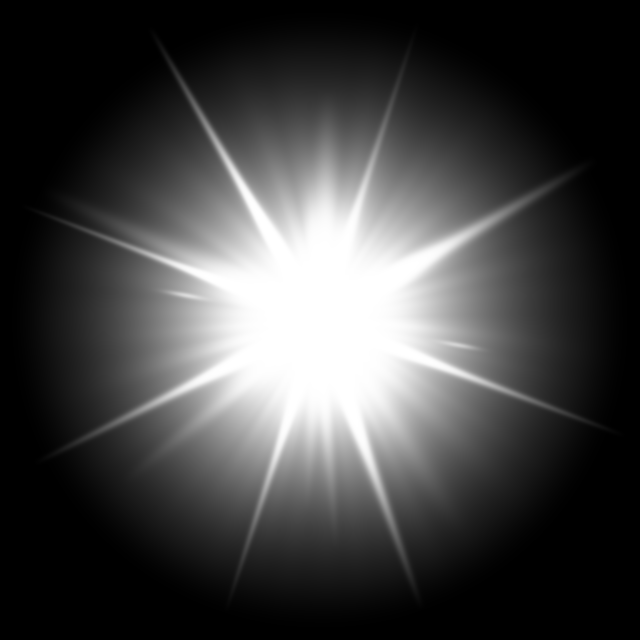
Write a WebGL 1 fragment shader that draws this background.

```glsl
precision highp float;
// Draws a white starburst: a hot core, a soft grey halo and thin tapering rays on black.

uniform vec2 u_resolution;

const float HALO_RADIUS = 0.49;

vec2 directionAt(float degrees) {
  float a = radians(degrees);
  return vec2(cos(a), sin(a));
}

vec2 hashGradient(vec2 cell) {
  float h = fract(sin(dot(cell, vec2(127.1, 311.7))) * 4375.85);
  return directionAt(360.0 * h);
}

// Gradient noise, roughly -0.7 to 0.7
float gradientNoise(vec2 p) {
  vec2 cell = floor(p);
  vec2 f = p - cell;
  vec2 u = f * f * f * (f * (f * 6.0 - 15.0) + 10.0);
  vec2 e = vec2(1.0, 0.0);
  float a = dot(hashGradient(cell), f);
  float b = dot(hashGradient(cell + e.xy), f - e.xy);
  float c = dot(hashGradient(cell + e.yx), f - e.yx);
  float d = dot(hashGradient(cell + e.xx), f - e.xx);
  return mix(mix(a, b, u.x), mix(c, d, u.x), u.y);
}

// Distance along (x) and across (y) a line from the centre
vec2 rayCoords(vec2 p, float degrees) {
  vec2 d = directionAt(degrees);
  return vec2(dot(p, d), d.x * p.y - d.y * p.x);
}

float gauss(float x, float width) {
  float t = x / width;
  return exp(-t * t);
}

// Ray that narrows and fades towards its tip
float ray(vec2 p, float degrees, float len, float width, float strength) {
  vec2 q = rayCoords(p, degrees);
  float t = clamp(q.x / len, 0.0, 1.0);
  float fade = (1.0 - t) * smoothstep(0.0, 0.06, q.x);
  return strength * fade * gauss(q.y, width * (1.0 - 0.6 * t));
}

// Short glint at some distance from the centre
float glint(vec2 p, float degrees, float radius, float strength) {
  vec2 q = rayCoords(p, degrees);
  return strength * gauss(q.x - radius, 0.028) * gauss(q.y, 0.004);
}

float halo(float r) {
  float body = 1.8 * pow(max(1.0 - r / HALO_RADIUS, 0.0), 1.88);
  float rim = 0.03 * (1.0 - smoothstep(0.40, HALO_RADIUS, r));
  return body + rim;
}

// Radial streaks that vary with direction only slightly with radius
float streaks(vec2 p, float r) {
  vec2 dir = p / max(r, 0.001);
  float broad = gradientNoise(dir * 2.3 + 7.0 + r);
  float fine = gradientNoise(dir * 9.0 + 31.0 + r);
  return 1.0 + 0.10 * broad + 0.10 * fine;
}

// Smooth ceiling at full white
float softCeiling(float x) {
  const float sharpness = 12.0;
  return 1.0 - log(1.0 + exp(sharpness * (1.0 - x))) / sharpness;
}

float mainRays(vec2 p) {
  float light = ray(p, 120.2, 0.53, 0.0105, 1.0);
  light += ray(p, 71.8, 0.49, 0.009, 0.38);
  light += ray(p, 30.2, 0.50, 0.017, 0.75);
  light += ray(p, -20.8, 0.51, 0.009, 0.72);
  light += ray(p, -70.6, 0.48, 0.013, 0.80);
  light += ray(p, 252.1, 0.48, 0.009, 0.58);
  light += ray(p, 206.7, 0.50, 0.011, 0.75);
  light += ray(p, 159.0, 0.50, 0.008, 0.75);
  return light;
}

float faintRays(vec2 p) {
  float light = ray(p, 154.8, 0.48, 0.024, 0.36);
  light += ray(p, 88.0, 0.36, 0.032, 0.38);
  light += ray(p, 219.6, 0.40, 0.020, 0.22);
  light += ray(p, -86.0, 0.36, 0.014, 0.25);
  light += ray(p, 266.0, 0.30, 0.014, 0.20);
  light += ray(p, -56.0, 0.40, 0.035, 0.15);
  return light;
}

void main() {
  float side = min(u_resolution.x, u_resolution.y);
  vec2 p = (gl_FragCoord.xy - 0.5 * u_resolution) / side;
  float r = length(p);

  float light = halo(r) * streaks(p, r);
  light += mainRays(p) + faintRays(p);
  light += glint(p, 169.6, 0.215, 0.22) + glint(p, -10.3, 0.222, 0.20);

  gl_FragColor = vec4(vec3(clamp(softCeiling(light), 0.0, 1.0)), 1.0);
}
```
